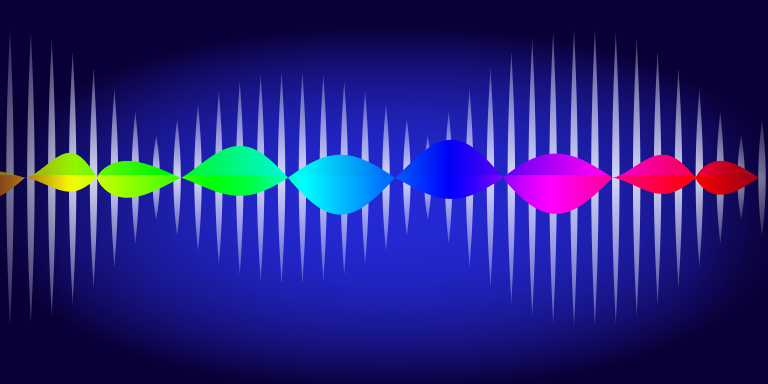
A WebGL 2 fragment shader for this background:

```glsl
#version 300 es
precision highp float;
// Rainbow chain of lenses over pale spindle bars on a glowing blue field.

#define AXIS 0.537          // height of the wave axis
#define SEAM 0.544          // height where the lens shade changes
#define BAR_STEP 0.0544     // distance between bars
#define BAR_FIRST 0.026     // centre of the first bar
#define BAR_HALF 0.0097     // half width of a bar at the axis
#define BAR_CYCLE 28.0      // bars per swell of the envelope
#define GLOW_CENTRE vec2(1.015, 0.458)
#define GLOW_RADIUS vec2(1.04, 0.47)
#define SIDE_FADE 0.195     // width of the dark side bands

uniform vec2 u_resolution;
out vec4 outColor;

const float PI = 3.14159265;
const vec3 NIGHT = vec3(0.04, 0.0, 0.22);
const vec3 GLOW = vec3(0.14, 0.16, 0.83);
const vec3 BAR_TINT = vec3(0.93, 0.94, 1.0);

// Each lens: left end, peak position (0 to 1), rise above and drop below the axis.
const int LENSES = 9;
const vec4 LENS[LENSES + 1] = vec4[](
  vec4(-0.156, 0.50, 0.021, 0.060), vec4(0.065, 0.62, 0.065, 0.036),
  vec4(0.253, 0.36, 0.044, 0.052), vec4(0.471, 0.55, 0.083, 0.047),
  vec4(0.750, 0.49, 0.060, 0.096), vec4(1.029, 0.52, 0.099, 0.055),
  vec4(1.310, 0.48, 0.063, 0.094), vec4(1.596, 0.60, 0.060, 0.042),
  vec4(1.812, 0.39, 0.044, 0.044), vec4(1.977, 0.50, 0.0, 0.0));

vec3 hueColor(float hue) {
  return clamp(abs(fract(hue + vec3(0.0, 2.0, 1.0) / 3.0) * 6.0 - 3.0) - 1.0, 0.0, 1.0);
}

vec3 background(vec2 p) {
  vec2 d = pow(abs(p - GLOW_CENTRE) / GLOW_RADIUS, vec2(2.2));
  return mix(NIGHT, GLOW, clamp(1.0 - d.x - d.y, 0.0, 1.0));
}

// Half length of a bar: a tall swell and a lower one meet at a narrow waist.
float barLength(float index) {
  float d = abs(mod(index + 0.5, BAR_CYCLE) - 0.5 * BAR_CYCLE) - 6.5;
  float tall = 0.276 * sin(0.5 * PI * clamp(d / 7.0, 0.0, 1.0));
  float low = 0.162 * sin(0.5 * PI * clamp(-d / 6.0, 0.0, 1.0));
  return 0.109 + tall + low;
}

// Opacity of the spindle bars, strongest at the axis.
float bars(vec2 p, float pixel) {
  float index = round((p.x - BAR_FIRST) / BAR_STEP);
  float dx = abs(p.x - BAR_FIRST - index * BAR_STEP);
  float t = abs(p.y - AXIS) / barLength(index);
  float halfWidth = BAR_HALF * (1.0 - t * t);
  float cover = clamp((halfWidth - dx) / pixel + 0.5, 0.0, 1.0);
  return cover * step(t, 1.0) * mix(0.88, 0.28, t);
}

// Coverage of the lens chain.
float lenses(vec2 p, float pixel) {
  float cover = 0.0;
  for (int i = 0; i < LENSES; i++) {
    vec4 lens = LENS[i];
    float u = (p.x - lens.x) / (LENS[i + 1].x - lens.x);
    if (u <= 0.0 || u >= 1.0) continue;
    float arch = sin(PI * pow(u, log(0.5) / log(lens.y)));
    float y = p.y - AXIS;
    float inside = min(lens.z * arch - y, y + lens.w * arch);
    cover = max(cover, clamp(inside / pixel + 0.5, 0.0, 1.0));
  }
  return cover;
}

// Rainbow along x, with the hue shifted below the seam.
vec3 lensColor(vec2 p, float pixel) {
  float hue = 0.15 + 0.4416 * p.x;
  float shift = -0.06 * (1.0 - smoothstep(0.65, 0.8, p.x)) + 0.05 * smoothstep(1.2, 1.4, p.x);
  float below = clamp((SEAM - p.y) / pixel + 0.5, 0.0, 1.0);
  return mix(hueColor(hue) * 0.97, hueColor(min(hue + shift, 1.0)), below);
}

void main() {
  vec2 p = gl_FragCoord.xy / u_resolution.y;
  float pixel = 1.0 / u_resolution.y;
  float width = u_resolution.x / u_resolution.y;

  vec3 color = background(p);
  color = mix(color, BAR_TINT, bars(p, pixel));
  color = mix(color, lensColor(p, pixel), lenses(p, pixel));

  // Dark bands at both sides
  float edge = min(p.x, width - p.x);
  color = mix(color, NIGHT, 0.5 * clamp(1.0 - edge / SIDE_FADE, 0.0, 1.0));
  outColor = vec4(color, 1.0);
}
```
